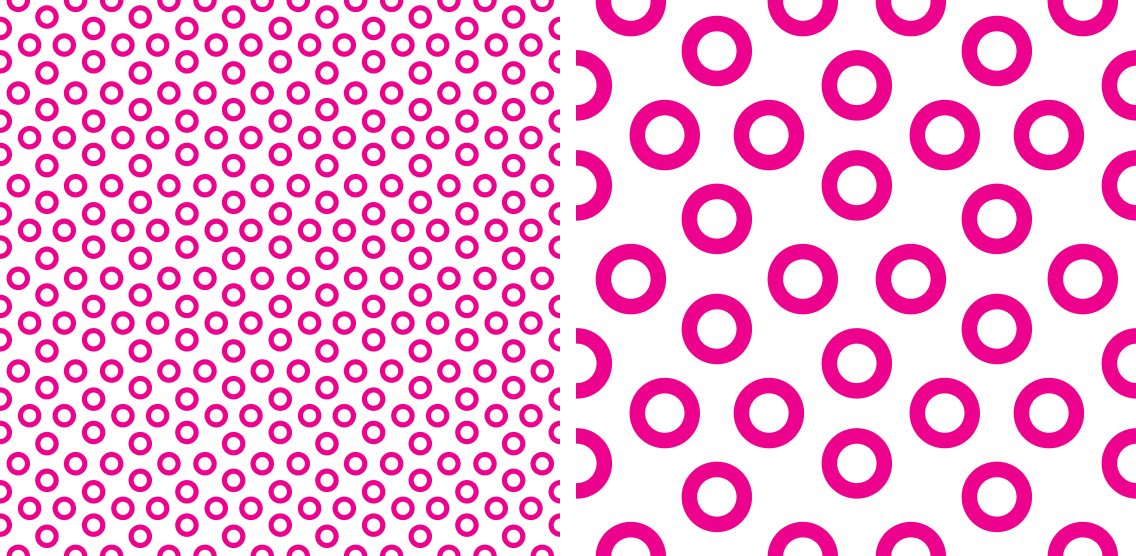
Left: the whole. Right: its middle third, enlarged.
Reproduce this pattern procedurally as a Shadertoy shader.

```glsl
// Magenta rings scattered in mirrored zigzags on white, in six by six seamless tiles.

// Distance to the outline band of a ring, in tile units
float ringDistance(vec2 offset) {
    return abs(length(offset) - 12.55) - 3.55;
}

// Nearest ring inside one mirrored, vertically wrapping tile
float tileDistance(vec2 point, vec2 tileSize) {
    // Ring centres in half a tile: x from the mirror axis, y from the bottom
    vec2 centres[6] = vec2[6](
        vec2(64.0, 88.0), vec2(64.0, 42.3),
        vec2(0.0, 103.7), vec2(0.0, 27.0),
        vec2(39.3, 126.5), vec2(23.8, 65.3));
    point.x = abs(point.x - 0.5 * tileSize.x);
    float nearest = 1e3;
    for (int i = 0; i < 6; i++) {
        vec2 offset = point - centres[i];
        offset.y -= tileSize.y * round(offset.y / tileSize.y);
        nearest = min(nearest, ringDistance(offset));
    }
    return nearest;
}

void mainImage(out vec4 fragColor, in vec2 fragCoord) {
    vec2 tileSize = vec2(128.0, 127.0);
    vec2 uv = fragCoord / iResolution.xy;
    vec2 point = fract(uv * 6.0 - vec2(0.003, 0.0)) * tileSize;

    // Edge coverage over one pixel
    float pixel = 6.0 * tileSize.y / iResolution.y;
    float ink = clamp(0.5 - tileDistance(point, tileSize) / pixel, 0.0, 1.0);

    vec3 magenta = vec3(0.927, 0.008, 0.55);
    fragColor = vec4(mix(vec3(1.0), magenta, ink), 1.0);
}
```
